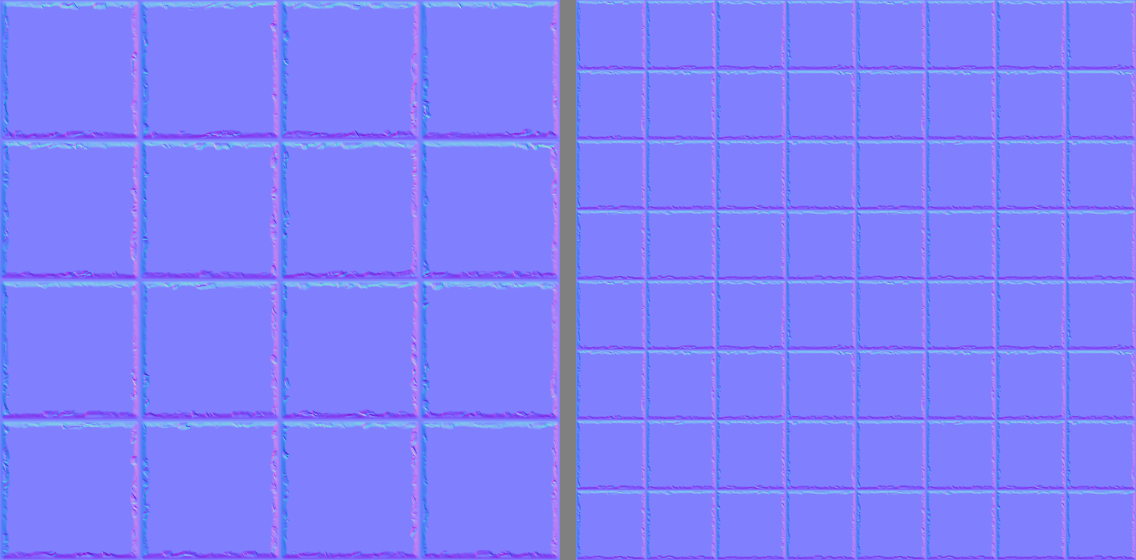
Left, the tile; right, the same tile 2 across and 2 down.
Write a Shadertoy shader that draws this texture map.

```glsl
// Tangent-space normal map of square tiles with bevelled, chipped edges.

const float TILES = 4.0;          // repeats across and down
const float GROOVE = 0.006;       // half width of the flat joint, in tiles
const float BEVEL_END = 0.051;    // inset where the flat face begins
const float SLOPE = 0.40;         // mean steepness of the bevel
const float CORNER = 0.035;       // corner radius

float hash(vec2 p) {
    return fract(sin(dot(p, vec2(127.1, 311.7))) * 43758.5453);
}

// Value noise with a whole number of cells per tile, wrapping over the canvas.
float wrapNoise(vec2 p, float cells, float seed) {
    float period = cells * TILES;
    vec2 x = p * cells;
    vec2 i = floor(x);
    vec2 f = fract(x);
    f = f * f * (3.0 - 2.0 * f);
    vec2 lo = mod(i, period);
    vec2 hi = mod(i + 1.0, period);
    float bottom = mix(hash(lo + seed), hash(vec2(hi.x, lo.y) + seed), f.x);
    float top = mix(hash(vec2(lo.x, hi.y) + seed), hash(hi + seed), f.x);
    return mix(bottom, top, f.y);
}

float wrapFbm(vec2 p, float cells, float seed) {
    float sum = 0.0;
    float weight = 0.55;
    for (int i = 0; i < 3; i++) {
        sum += weight * wrapNoise(p, cells, seed);
        cells *= 2.0;
        weight *= 0.5;
        seed += 17.0;
    }
    return sum;
}

// Distance inwards from the rounded outline of a unit tile.
float tileInset(vec2 q, float radius) {
    vec2 k = abs(q) - 0.5 + radius;
    return radius - length(max(k, 0.0)) - min(max(k.x, k.y), 0.0);
}

// Bevel profile, softened at its foot and shoulder.
float bevelHeight(float inset) {
    float width = BEVEL_END - GROOVE;
    float t = clamp((inset - GROOVE) / width, 0.0, 1.0);
    return SLOPE * width * mix(t, t * t * (3.0 - 2.0 * t), 0.6);
}

// How far wear eats into the edge at p.
float edgeWear(vec2 p, float inset) {
    vec2 bend = vec2(wrapNoise(p, 14.0, 3.0), wrapNoise(p, 14.0, 8.0)) - 0.5;
    vec2 w = p + 0.05 * bend;
    float amount = mix(0.35, 1.3, wrapNoise(p, 5.0, 41.0));
    float grain = wrapFbm(w, 16.0, 5.0);
    float crease = 1.0 - abs(2.0 * wrapNoise(w, 23.0, 61.0) - 1.0);
    float ledge = smoothstep(0.52, 0.59, grain);
    float wear = 0.034 * (grain - 0.46) + 0.010 * ledge
               + 0.009 * crease * crease - 0.004;
    return wear * amount * smoothstep(0.012, 0.042, inset);
}

float surfaceHeight(vec2 p) {
    vec2 id = mod(floor(p), TILES);
    vec2 q = fract(p) - 0.5;
    // Each tile is laid very slightly crooked.
    float turn = 0.016 * (hash(id + 29.0) - 0.5);
    q += turn * vec2(-q.y, q.x);
    float inset = tileInset(q, CORNER);
    if (inset > 0.14) return bevelHeight(inset);
    return bevelHeight(inset - edgeWear(p, inset));
}

void mainImage(out vec4 fragColor, in vec2 fragCoord) {
    vec2 p = fragCoord / iResolution.xy * TILES;

    // Central differences, never narrower than a pixel.
    float reach = max(0.005, 0.5 * TILES / iResolution.y);
    vec2 e = vec2(reach, 0.0);
    vec2 gradient = vec2(surfaceHeight(p + e.xy) - surfaceHeight(p - e.xy),
                         surfaceHeight(p + e.yx) - surfaceHeight(p - e.yx))
                  / (2.0 * reach);

    // Pack the unit normal into colour.
    vec3 normal = normalize(vec3(-gradient, 1.0));
    fragColor = vec4(0.5 + 0.5 * normal, 1.0);
}
```
